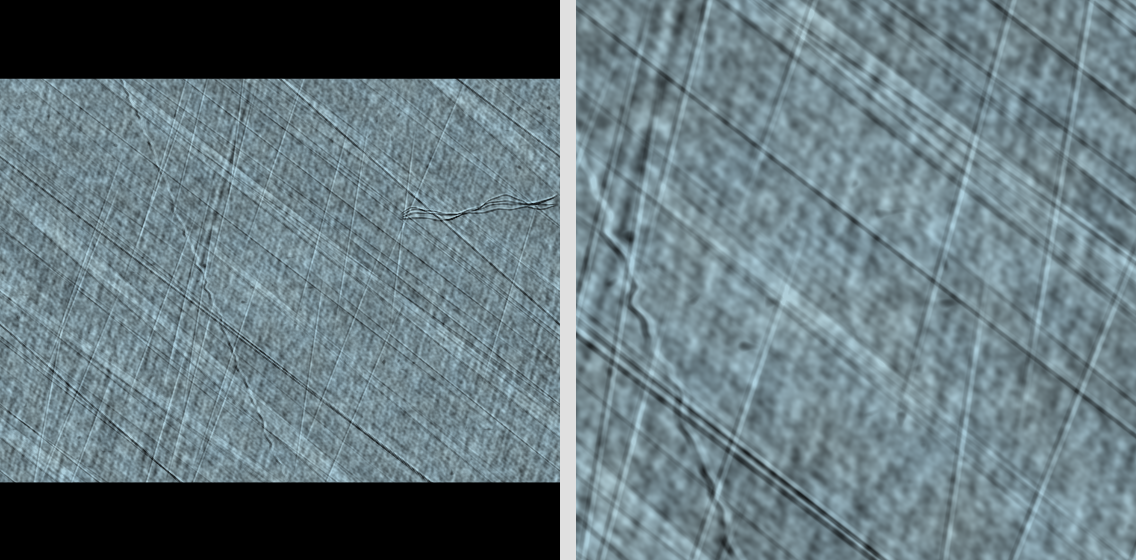
Left: the whole. Right: its middle third, enlarged.
Write a Shadertoy shader that draws this texture.

```glsl
// Scratched blue-grey steel plate between two black bars, seamless across its edges.

vec2 hash2(vec2 p) {
    vec3 q = fract(vec3(p.xyx) * vec3(0.1031, 0.1030, 0.0973));
    q += dot(q, q.yzx + 33.33);
    return fract((q.xx + q.yz) * q.zy);
}

float corner(vec2 cell, vec2 offset, float period) {
    float angle = 6.2832 * hash2(vec2(mod(cell.x, period), cell.y) + 17.0).x;
    return dot(vec2(cos(angle), sin(angle)), offset);
}

// Gradient noise that wraps in x after a whole number of cells
float noise(vec2 p, float period) {
    vec2 i = floor(p), f = fract(p), e = vec2(1.0, 0.0);
    vec2 s = f * f * f * (f * (f * 6.0 - 15.0) + 10.0);
    return mix(mix(corner(i, f, period), corner(i + e, f - e, period), s.x),
               mix(corner(i + e.yx, f - e.yx, period), corner(i + 1.0, f - 1.0, period), s.x), s.y);
}

// Noise drawn out along lines where x + lean * y is constant
float streaks(vec2 p, float lean, float across, float along) {
    return noise(vec2((p.x + lean * p.y) * across, p.y * along), across);
}

// Signed distance to a wrapped line x + lean * y = start
float lineDistance(vec2 p, float lean, float start) {
    return (fract(p.x + lean * p.y - start + 0.5) - 0.5) / sqrt(1.0 + lean * lean);
}

float stroke(float d, float width) {
    return 1.0 - smoothstep(width * 0.3, width * 1.4, abs(d));
}

// Wide polished track with a dark rim on either side
float track(vec2 p, float lean, float start, float halfWidth) {
    float d = lineDistance(p, lean, start);
    float body = 1.0 - smoothstep(halfWidth - 0.002, halfWidth + 0.002, abs(d));
    float rim = 0.13 * stroke(d + halfWidth, 0.0018) + 0.07 * stroke(d - halfWidth, 0.0015);
    return body * (0.075 + 0.13 * streaks(p, lean, 150.0, 5.0)) - rim;
}

// Dark groove with a bright burr beside it
float groove(vec2 p, float lean, float start, float width) {
    float d = lineDistance(p, lean, start);
    return 0.5 * stroke(d - 2.0 * width, width) - stroke(d, width);
}

// Torn lens-shaped gouge made of twisted strands
float gouge(vec2 p) {
    float t = fract(p.x - 0.71) / 0.29;
    float inside = smoothstep(0.0, 0.04, t) * (1.0 - smoothstep(0.94, 1.0, t));
    float middle = 0.612 + 0.034 * t + 0.006 * sin(t * 13.0) + 0.004 * noise(p * 40.0, 40.0);
    float swell = 0.003 + 0.011 * abs(sin(7.854 * t));
    float tone = 0.06 * stroke(p.y - middle, swell);
    for (int i = 0; i < 4; i++) {
        float side = float(i) / 1.5 - 1.0;
        float d = p.y - middle - swell * side * cos(t * 3.0 * float(i));
        tone += 0.1 * stroke(d - 0.003, 0.0015) - 0.24 * stroke(d, 0.0017);
    }
    return tone * inside;
}

void mainImage(out vec4 fragColor, in vec2 fragCoord) {
    vec2 p = fragCoord / iResolution.xy;

    // Brushed grain and broad unevenness
    float broad = noise(p * 7.0, 7.0);
    float tone = 0.565 + 0.05 * broad;
    tone += 0.20 * streaks(p, -0.25, 130.0, 48.0);
    tone += 0.15 * streaks(p, 0.55, 150.0, 85.0);
    tone += 0.13 * noise(p * 190.0, 190.0);
    float lowerLeft = (0.5 + 0.5 * cos(6.2832 * (p.x - 0.12))) * (1.0 - smoothstep(0.25, 0.75, p.y));
    tone += (0.07 + 0.18 * lowerLeft) * streaks(p, -0.29, 110.0, 7.0);

    // Fine diagonal streaks
    tone += 0.10 * streaks(p, 1.3, 75.0, 3.0);
    tone += 0.09 * streaks(p, 1.36, 140.0, 6.0);

    // Polished tracks
    tone += track(p, 1.296, 0.308, 0.0150);
    tone += track(p, 1.14, 0.769, 0.0175);
    tone += 0.7 * track(p, 1.38, 0.678, 0.0100);
    tone += 0.6 * track(p, 1.46, 0.700, 0.0080);
    tone += 0.8 * track(p, 1.22, 0.057, 0.0070) * (1.0 - smoothstep(0.54, 0.58, p.y));

    // Deep grooves
    tone += 0.22 * groove(p, 1.32, 0.950, 0.0017);
    tone += 0.20 * groove(p, 1.30, 0.950, 0.0015) * (1.0 - smoothstep(0.4, 0.55, p.y));
    tone += 0.24 * groove(p, 1.14, 0.479, 0.0018);

    // Scattered scratches: long diagonal ones and short steep ones
    for (int i = 0; i < 26; i++) {
        vec2 a = hash2(vec2(i, 3.0)), b = hash2(vec2(i, 41.0)), c = hash2(vec2(i, 77.0));
        float diagonalFade = 1.0 - smoothstep(0.2, 0.42, abs(p.y - 0.15 - 0.7 * b.x));
        tone += (0.05 + 0.12 * b.y) * diagonalFade * groove(p, 1.22 + 0.2 * a.x, a.y, 0.0013);
        float steepFade = 1.0 - smoothstep(0.08, 0.22, abs(p.y - 0.15 - 0.7 * c.x));
        float d = lineDistance(p, -0.12 - 0.32 * b.x, c.y);
        tone += steepFade * (0.13 * stroke(d, 0.0015) - 0.08 * stroke(d + 0.003, 0.0013));
    }

    // Bundle of steep rub marks
    float bundle = stroke(lineDistance(p, -0.28, 0.205), 0.022) * smoothstep(0.3, 0.55, p.y);
    tone += bundle * (0.32 * streaks(p, -0.28, 120.0, 4.0) - 0.01);

    // Jagged crack
    float wobble = 0.006 * noise(vec2(3.5, p.y * 34.0), 8.0) + 0.005 * noise(vec2(5.5, p.y * 90.0), 8.0);
    float crack = lineDistance(p, 0.41, 0.568) + wobble;
    float broken = smoothstep(-0.3, 0.25, noise(p * 45.0, 45.0));
    tone += 0.13 * stroke(crack - 0.004, 0.0025) - 0.24 * broken * stroke(crack, 0.0024);

    // Torn gouge and dark pits
    tone += gouge(p);
    tone -= 0.24 * smoothstep(0.40, 0.62, noise(p * 75.0, 75.0)) * smoothstep(-0.1, 0.3, broad);

    // Steel tint and black bars
    vec3 tint = mix(vec3(0.80, 0.93, 0.97), vec3(0.79, 0.95, 1.02), 0.5 + noise(p * 24.0, 24.0));
    float plate = smoothstep(0.1375, 0.1395, p.y) * (1.0 - smoothstep(0.8585, 0.8605, p.y));
    fragColor = vec4(clamp(tone, 0.12, 0.86) * tint * plate, 1.0);
}
```
